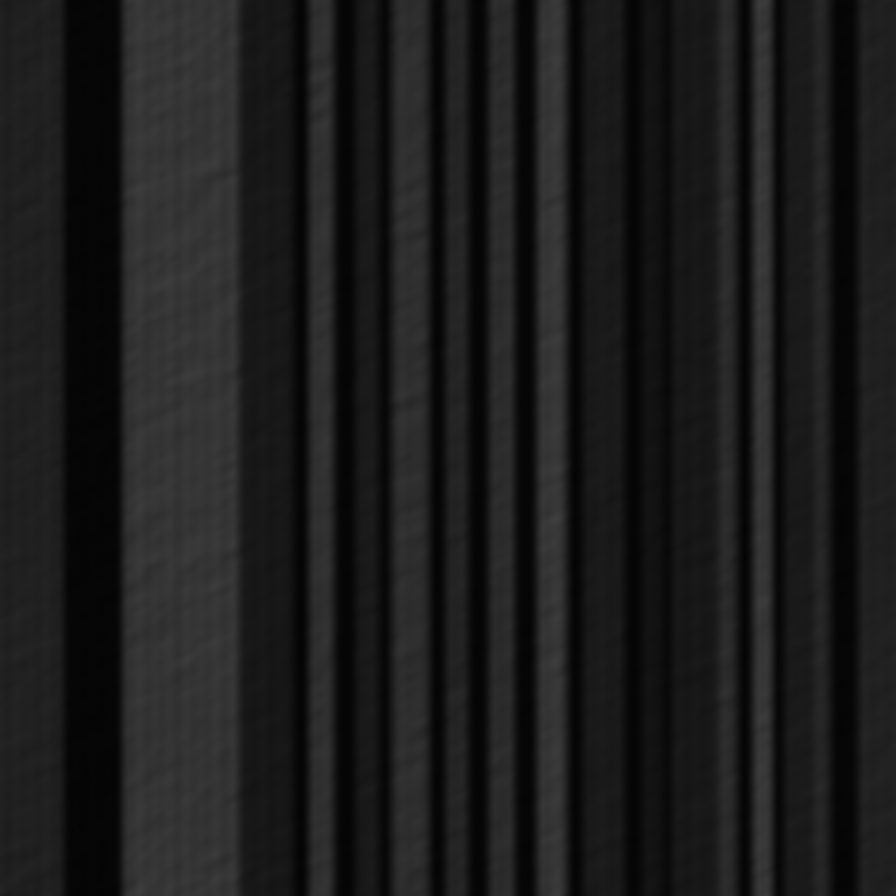
Write a Shadertoy shader that draws this texture.

```glsl
const float TAU = 6.2831853;
const float GROOVE_SHADE = 0.022;
const float EDGE_SOFTNESS = 0.0085;
const int RIB_COUNT = 16;

// Each rib: centre, half width, shade
const vec3 RIBS[RIB_COUNT] = vec3[RIB_COUNT](
    vec3(0.014, 0.057, 0.125), vec3(0.202, 0.065, 0.205),
    vec3(0.297, 0.030, 0.090), vec3(0.359, 0.014, 0.190),
    vec3(0.410, 0.013, 0.100), vec3(0.458, 0.021, 0.180),
    vec3(0.510, 0.013, 0.140), vec3(0.560, 0.015, 0.170),
    vec3(0.616, 0.017, 0.210), vec3(0.674, 0.023, 0.100),
    vec3(0.728, 0.012, 0.070), vec3(0.775, 0.026, 0.090),
    vec3(0.812, 0.011, 0.165), vec3(0.851, 0.011, 0.220),
    vec3(0.891, 0.016, 0.100), vec3(0.917, 0.010, 0.140));

float hash(vec2 cell) {
    uvec2 k = uvec2(cell) * uvec2(1597334673u, 3812015801u);
    uint n = (k.x ^ k.y) * 1597334673u;
    n = (n ^ (n >> 15)) * 2246822519u;
    return float((n ^ (n >> 13)) & 65535u) / 65535.0;
}

// Lattice value that wraps even when the rows are sheared
float latticeValue(vec2 cell, vec2 period, float shear) {
    cell.y += shear * floor(cell.x / period.x);
    return hash(mod(cell, period));
}

float shearedNoise(vec2 uv, vec2 period, float shear, vec2 offset) {
    vec2 p = uv * period - vec2(0.0, shear * uv.x) + offset;
    vec2 cell = floor(p);
    vec2 f = p - cell;
    f = f * f * (3.0 - 2.0 * f);
    vec2 e = vec2(1.0, 0.0);
    float low = mix(latticeValue(cell, period, shear),
                    latticeValue(cell + e.xy, period, shear), f.x);
    float high = mix(latticeValue(cell + e.yx, period, shear),
                     latticeValue(cell + e.xx, period, shear), f.x);
    return mix(low, high, f.y);
}

// Relief lit from above, running in slanted creases
float embossedGrain(vec2 uv, vec2 period, float shear) {
    vec2 lightStep = vec2(-0.2, 0.4);
    return shearedNoise(uv, period, shear, lightStep)
         - shearedNoise(uv, period, shear, -lightStep);
}

// Coverage of a vertical band on a wrapping axis
float band(float x, float centre, float halfWidth, float softness) {
    float d = abs(fract(x - centre + 0.5) - 0.5) - halfWidth;
    return 1.0 - smoothstep(-softness, softness, d);
}

float ribShade(float x, float softness) {
    float shade = GROOVE_SHADE;
    for (int i = 0; i < RIB_COUNT; i++) {
        vec3 rib = RIBS[i];
        shade += (rib.z - GROOVE_SHADE) * band(x, rib.x, rib.y, softness);
    }
    return shade;
}

void mainImage(out vec4 fragColor, in vec2 fragCoord) {
    vec2 uv = fragCoord / iResolution.xy;

    float shade = ribShade(uv.x, EDGE_SOFTNESS);

    // Fine lengthwise threads
    float threads = 0.6 * cos(TAU * 58.0 * uv.x) + 0.4 * cos(TAU * 37.0 * uv.x + 1.0);

    // Surface grain and slow wear
    float grain = embossedGrain(uv, vec2(34.0, 70.0), 24.0)
                + 0.6 * embossedGrain(uv, vec2(62.0, 110.0), 40.0);
    float wear = shearedNoise(uv, vec2(12.0, 7.0), 0.0, vec2(0.0)) - 0.5;

    shade *= 1.0 + 0.05 * threads + 0.11 * grain + 0.07 * wear;
    fragColor = vec4(vec3(shade), 1.0);
}
```
